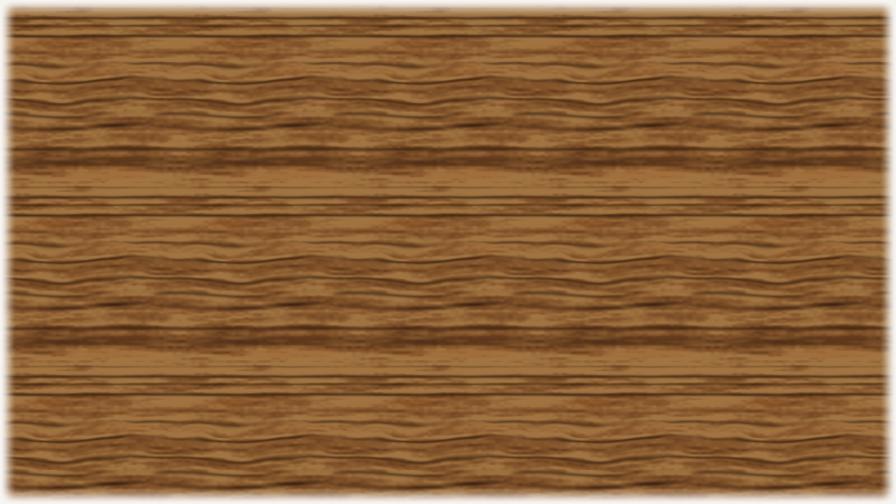
This texture is drawn by a Shadertoy shader. Its source:

```glsl
const float TILES_ACROSS = 5.0;
const vec3 GROOVE = vec3(0.20, 0.115, 0.06);
const vec3 DARK = vec3(0.40, 0.24, 0.115);
const vec3 MID = vec3(0.52, 0.335, 0.17);
const vec3 LIGHT = vec3(0.63, 0.455, 0.255);
const vec3 RUST = vec3(0.61, 0.345, 0.15);
const vec3 BORDER = vec3(0.97, 0.96, 0.95);
const float BORDER_WIDTH = 0.033;
const float BASE_TONE = 0.61;
const float WOBBLE = 0.035;

// Growth lines: height in tile, half width, depth, brokenness
const int LINE_COUNT = 11;
const vec4 LINES[LINE_COUNT] = vec4[](
    vec4(0.045, 0.006, 0.35, 0.5), vec4(0.100, 0.009, 0.85, 0.1),
    vec4(0.143, 0.007, 0.60, 0.3), vec4(0.200, 0.009, 0.90, 0.1),
    vec4(0.360, 0.010, 0.60, 0.9), vec4(0.450, 0.009, 0.80, 0.5),
    vec4(0.560, 0.009, 0.65, 0.8), vec4(0.640, 0.010, 0.65, 0.9),
    vec4(0.705, 0.012, 0.85, 0.8), vec4(0.830, 0.011, 0.70, 0.3),
    vec4(0.905, 0.018, 0.55, 0.4));

float hash(vec2 p) {
    return fract(sin(dot(p, vec2(127.1, 311.7))) * 43758.5453);
}

// Value noise that wraps after one tile
float tileNoise(vec2 p, vec2 cells, float seed) {
    p *= cells;
    vec2 a = mod(floor(p), cells);
    vec2 b = mod(a + 1.0, cells);
    vec2 f = fract(p);
    f = f * f * (3.0 - 2.0 * f);
    return mix(mix(hash(a + seed), hash(vec2(b.x, a.y) + seed), f.x),
               mix(hash(vec2(a.x, b.y) + seed), hash(b + seed), f.x), f.y);
}

float wrappedOffset(float a, float b) {
    return fract(a - b + 0.5) - 0.5;
}

vec3 wood(vec2 p) {
    // Grain runs straight at the tile edge and wavy in its middle
    float v = fract(p.y);
    float waviness = 0.2 + smoothstep(0.28, 0.45, v) * smoothstep(0.85, 0.7, v);
    float bend = tileNoise(p, vec2(3.0, 5.0), 3.0) - 0.5
               + 0.5 * (tileNoise(p, vec2(8.0, 12.0), 9.0) - 0.5);
    vec2 q = p + vec2(0.0, bend * WOBBLE * waviness);

    // Bands, grain and fine fibres
    float tone = BASE_TONE;
    tone += 0.55 * (tileNoise(q, vec2(2.0, 13.0), 17.0) - 0.5);
    tone += 0.65 * (tileNoise(q, vec2(4.0, 34.0), 29.0) - 0.5);
    tone += 0.60 * (tileNoise(q, vec2(9.0, 62.0), 41.0) - 0.5);
    tone += 0.25 * (tileNoise(q, vec2(40.0, 60.0), 53.0) - 0.5);
    tone += 0.22 * exp(-pow(wrappedOffset(v, 0.01) / 0.045, 2.0));
    tone -= 0.18 * exp(-pow(wrappedOffset(v, 0.88) / 0.06, 2.0));

    // Dark growth lines, each with a paler edge
    float groove = 0.0;
    for (int i = 0; i < LINE_COUNT; i++) {
        vec4 line = LINES[i];
        float row = float(i) / float(LINE_COUNT);
        float presence = tileNoise(vec2(p.x, row), vec2(5.0, float(LINE_COUNT)), 67.0);
        presence = mix(1.0, smoothstep(0.25, 0.75, presence), line.w);
        float d = wrappedOffset(q.y, line.x) / line.y;
        groove = max(groove, line.z * presence * exp(-d * d));
        tone += 0.25 * presence * exp(-pow(d + 2.3, 2.0));
    }

    // Short black streak and the shadow around it
    vec2 streak = vec2(wrappedOffset(p.x, 0.64), wrappedOffset(q.y, 0.70));
    groove = max(groove, 1.1 * exp(-dot(streak / vec2(0.13, 0.014), streak / vec2(0.13, 0.014))));
    tone -= 0.25 * exp(-dot(streak / vec2(0.28, 0.06), streak / vec2(0.28, 0.06)));

    vec3 color = mix(DARK, MID, smoothstep(0.0, 0.55, tone));
    color = mix(color, LIGHT, smoothstep(0.45, 1.0, tone));
    float rust = smoothstep(0.18, 0.27, v) * smoothstep(0.44, 0.32, v);
    rust = max(rust, 0.5 * smoothstep(0.9, 1.0, v));
    rust *= smoothstep(0.25, 0.75, tileNoise(q, vec2(3.0, 12.0), 83.0));
    color = mix(color, RUST, 0.5 * rust * smoothstep(0.1, 0.6, tone));
    return mix(color, GROOVE, clamp(groove * 0.8, 0.0, 1.0));
}

void mainImage(out vec4 fragColor, in vec2 fragCoord) {
    vec2 fromTop = vec2(fragCoord.x, iResolution.y - fragCoord.y);
    vec3 color = wood(fromTop * TILES_ACROSS / iResolution.x);

    // Soft pale border
    vec2 inset = min(fragCoord, iResolution.xy - fragCoord) / iResolution.y;
    vec2 cover = smoothstep(0.0, BORDER_WIDTH, inset);
    fragColor = vec4(mix(BORDER, color, cover.x * cover.y), 1.0);
}
```
